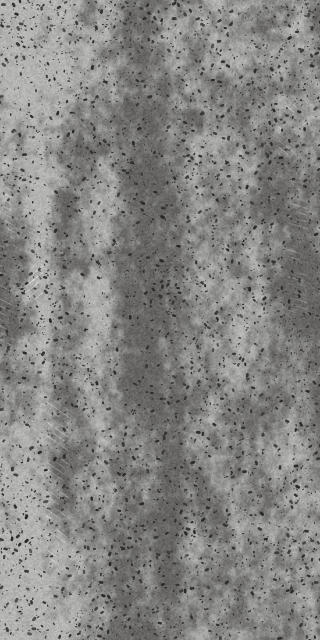
Give the GLSL for this texture, as a Shadertoy shader.

```glsl
// Weathered grey concrete: broad vertical stains and pale bloom, broken up by
// layered value noise, then peppered with small dark pits on jittered grids
// and crossed by a few faint, worn tread scratches.

const vec3 DARK_CEMENT  = vec3(0.395, 0.392, 0.388);
const vec3 PALE_BLOOM   = vec3(0.705, 0.705, 0.700);
const vec3 PIT_COLOR    = vec3(0.155, 0.153, 0.148);
const float BASE_TONE   = 0.34;
const float MOTTLE      = 0.95;  // patches
const float FLAKES      = 0.85;  // small blotches
const float STREAKS     = 0.75;  // vertical runs
const float GRAIN       = 0.10;
const float LARGE_PITS  = 45.0;  // cells across the width
const float SMALL_PITS  = 90.0;
const float SCRATCH_GAP = 0.021;

float hash(vec2 p) {
    vec3 q = fract(vec3(p.xyx) * 0.1031);
    q += dot(q, q.yzx + 33.33);
    return fract((q.x + q.y) * q.z);
}

float noise(vec2 p) {
    vec2 i = floor(p), f = fract(p);
    f = f * f * (3.0 - 2.0 * f);
    return mix(mix(hash(i), hash(i + vec2(1, 0)), f.x),
               mix(hash(i + vec2(0, 1)), hash(i + vec2(1, 1)), f.x), f.y);
}

// Fractal noise centred on zero
float fbm(vec2 p) {
    float sum = 0.0, amp = 0.53;
    for (int i = 0; i < 4; i++) {
        sum += amp * (noise(p) - 0.5);
        p = mat2(1.6, 1.2, -1.2, 1.6) * p + 17.3;
        amp *= 0.55;
    }
    return sum;
}

// Soft elliptical stain
float stain(vec2 p, vec2 center, vec2 size) {
    vec2 d = (p - center) / size;
    return exp(-dot(d, d));
}

// Large light and dark areas, mostly upright bands
float stains(vec2 p) {
    float t = 0.0;
    t += 0.42 * stain(p, vec2(0.10, 1.00), vec2(0.13, 3.0));
    t += 0.42 * stain(p, vec2(0.16, 1.90), vec2(0.24, 0.34));
    t += 0.30 * stain(p, vec2(0.08, 0.15), vec2(0.24, 0.45));
    t += 0.26 * stain(p, vec2(0.31, 1.05), vec2(0.06, 0.45));
    t += 0.28 * stain(p, vec2(0.92, 0.40), vec2(0.10, 0.60));
    t += 0.28 * stain(p, vec2(0.93, 1.75), vec2(0.07, 0.35));
    t += 0.14 * stain(p, vec2(0.70, 1.20), vec2(0.16, 1.2));
    t -= 0.22 * stain(p, vec2(0.47, 1.00), vec2(0.11, 2.5));
    t -= 0.24 * stain(p, vec2(0.83, 1.46), vec2(0.08, 0.24));
    t -= 0.32 * stain(p, vec2(0.20, 0.50), vec2(0.05, 0.32));
    t -= 0.30 * stain(p, vec2(0.21, 1.40), vec2(0.05, 0.25));
    t -= 0.70 * stain(p, vec2(0.00, 1.05), vec2(0.065, 0.38));
    t -= 0.36 * stain(p, vec2(1.00, 1.05), vec2(0.10, 0.42));
    return t;
}

// Irregular pits, one candidate per grid cell
float pits(vec2 p, float cells, float rate, float pixel) {
    vec2 q = p * cells, home = floor(q);
    float soft = 0.65 * pixel * cells, cover = 0.0;
    for (int y = -1; y <= 1; y++)
    for (int x = -1; x <= 1; x++) {
        vec2 id = home + vec2(x, y);
        float cluster = noise(id / cells * vec2(9.0, 5.0) + 4.7);
        if (hash(id + cells) > rate * (0.3 + 1.4 * cluster)) continue;
        vec2 d = q - id - vec2(hash(id + 11.5), hash(id + 47.2));
        float angle = 6.283 * hash(id + 71.9);
        float size = hash(id + 93.1);
        float radius = mix(0.13, 0.28, size * size);
        radius *= 1.0 + 0.28 * sin(2.0 * atan(d.y, d.x + 1e-5) + angle);
        float pit = 1.0 - smoothstep(radius - soft, radius + soft, length(d));
        cover = max(cover, pit * mix(0.65, 1.0, hash(id + 29.4)));
    }
    return cover;
}

// A worn column of short slanted scratches
float scratches(vec2 p, vec2 center, vec2 extent, float slope, float pixel) {
    vec2 d = p - center;
    float row = (d.y + slope * d.x) / SCRATCH_GAP;
    float dist = abs(fract(row) - 0.5) * SCRATCH_GAP;
    float line = 1.0 - smoothstep(0.0, 0.0015 + 0.7 * pixel, dist);
    vec2 inside = 1.0 - smoothstep(extent * 0.75, extent, abs(d));
    return line * inside.x * inside.y * smoothstep(0.3, 0.65, noise(p * 38.0));
}

void mainImage(out vec4 fragColor, in vec2 fragCoord) {
    float pixel = 1.0 / iResolution.x;
    vec2 p = fragCoord * pixel;

    // Cement tone, with ragged stain edges
    vec2 ragged = p + 0.07 * vec2(fbm(p * 11.0), fbm(p * 9.0 + 31.0));
    float tone = BASE_TONE + stains(ragged);
    tone += MOTTLE * fbm(p * vec2(15.0, 11.0) + 5.0);
    tone += FLAKES * fbm(p * vec2(48.0, 42.0) + 63.0);
    tone += STREAKS * fbm(ragged * vec2(15.0, 1.6) + 22.0);
    vec3 color = mix(DARK_CEMENT, PALE_BLOOM, smoothstep(-0.12, 1.05, tone));
    color += GRAIN * (noise(p * 230.0) - 0.5);

    // Tread scratches
    float tread = scratches(p, vec2(0.90, 1.57), vec2(0.035, 0.13), 0.8, pixel);
    tread += scratches(p, vec2(0.93, 1.20), vec2(0.035, 0.20), 0.3, pixel);
    tread += scratches(p, vec2(0.18, 0.50), vec2(0.040, 0.30), 0.7, pixel);
    tread += scratches(p, vec2(0.11, 1.14), vec2(0.030, 0.09), -0.8, pixel);
    tread += scratches(p, vec2(0.02, 1.15), vec2(0.030, 0.30), 0.5, pixel);
    color += 0.13 * tread;

    // Air holes
    float holes = max(pits(p, LARGE_PITS, 0.36, pixel),
                      0.9 * pits(p + 3.0, SMALL_PITS, 0.15, pixel));
    color = mix(color, PIT_COLOR, holes);

    fragColor = vec4(clamp(color, 0.0, 1.0), 1.0);
}
```
